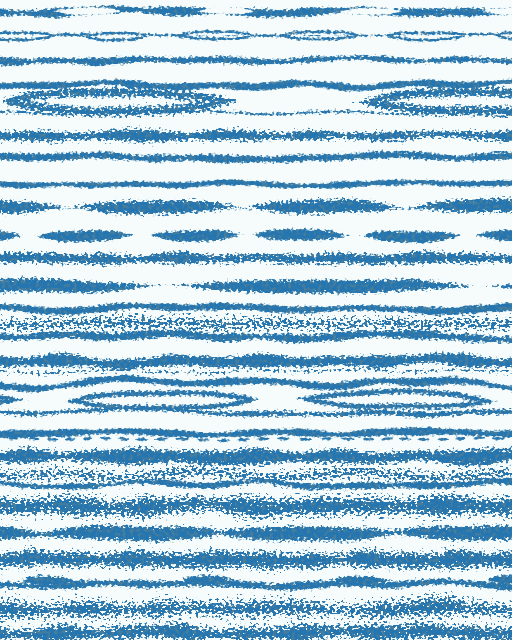
Give the GLSL for this pattern, as a WebGL 1 fragment shader.

```glsl
precision highp float;
// Stacked horizontal rows of grainy blue ink: wavy lines, spindles, hollow lenses and stipple.
uniform vec2 u_resolution;

vec2 pos;      // hundredths of the canvas height, y pointing down
float grain;   // fine stipple, about -1 to 1
float shape;   // distance to the nearest ink, negative inside

vec2 gradient(vec2 cell) {
  float h = fract(sin(dot(cell, vec2(127.1, 311.7))) * 43758.55);
  return vec2(cos(h * 6.2832), sin(h * 6.2832));
}

float noise(vec2 q) {
  vec2 i = floor(q), f = fract(q);
  vec2 s = f * f * f * (f * (f * 6.0 - 15.0) + 10.0);
  float a = dot(gradient(i), f);
  float b = dot(gradient(i + vec2(1.0, 0.0)), f - vec2(1.0, 0.0));
  float c = dot(gradient(i + vec2(0.0, 1.0)), f - vec2(0.0, 1.0));
  float d = dot(gradient(i + 1.0), f - 1.0);
  return 1.5 * mix(mix(a, b, s.x), mix(c, d, s.x), s.y);
}

void ink(float d) {
  shape = min(shape, d);
}

// Continuous line with a slow bend and uneven thickness
float band(float y, float halfWidth, float wave, float rough) {
  float bend = wave * noise(vec2(pos.x * 0.08, y * 7.13));
  float swell = 1.0 + 0.55 * noise(vec2(pos.x * 0.16, y * 3.37));
  return abs(pos.y - y - bend) - halfWidth * swell + rough * grain;
}

// Row of tapered spindles; fill is the inked part of each period
float spindles(float y, float halfHeight, float period, float center, float fill) {
  float drift = 1.6 * noise(vec2(pos.x * 0.06, y * 5.21));
  float u = 2.0 * fract((pos.x + drift - center) / period + 0.5) - 1.0;
  u = abs(u) / fill;
  float bend = 0.3 * noise(vec2(pos.x * 0.1, y * 2.71));
  return abs(pos.y - y - bend) - halfHeight * (1.0 - u * u * u);
}

// Outline of spindles, inked inward
float lenses(float d, float thickness, float rough) {
  return abs(d + thickness) - thickness + rough * grain;
}

void main() {
  pos = vec2(gl_FragCoord.x, u_resolution.y - gl_FragCoord.y) * 100.0 / u_resolution.y;
  grain = noise(pos * vec2(1.9, 2.6)) + 0.5 * noise(pos * vec2(3.7, 4.3) + 31.4);
  shape = 10.0;

  // Upper lines, slotted and split into slender lenses
  ink(max(band(1.8, 0.55, 0.5, 0.35),
          0.12 - spindles(1.8, 0.45, 22.2, 36.4, 0.4) + 0.2 * grain));
  ink(lenses(spindles(5.6, 0.75, 16.0, 18.2, 0.75), 0.2, 0.25));
  ink(band(5.5, 0.15, 0.3, 0.3) + 0.25 * step(spindles(5.6, 0.7, 16.0, 18.2, 0.75), 0.0));
  ink(band(9.35, 0.5, 0.6, 0.35));
  ink(band(13.3, 0.5, 0.9, 0.25));

  // Large stippled lenses
  float large = spindles(15.9, 2.1, 56.0, 18.0, 0.65);
  ink(lenses(large, 0.55, 0.75));
  ink(lenses(large + 1.0, 0.15, 0.5));
  ink(band(17.7, 0.12, 0.6, 0.4));

  // Lines and broken dashes
  ink(band(21.2, 0.65, 0.4, 0.7));
  ink(band(24.6, 0.5, 0.6, 0.35));
  ink(band(28.8, 0.4, 0.6, 0.25));
  ink(spindles(32.3, 1.0, 26.5, 24.3, 0.9) + 0.6 * grain);
  ink(band(32.7, -0.02, 0.2, 0.3));
  ink(spindles(36.8, 0.85, 16.9, 13.8, 0.85) + 0.35 * grain);
  ink(band(40.4, 0.65, 0.6, 0.7));
  ink(spindles(44.7, 1.0, 48.6, 50.5, 0.92) + 0.5 * grain);

  // Lines with stipple between them
  ink(band(48.3, 0.5, 0.7, 0.3));
  ink(band(50.6, 0.35, 0.5, 1.9));
  ink(band(52.5, 0.55, 0.8, 0.45));
  ink(band(56.4, 0.8, 0.8, 0.55));
  ink(band(57.9, -0.1, 0.6, 0.9));

  // Open lenses held between two wavy lines
  ink(band(60.0, 0.5, 1.3, 0.3));
  ink(lenses(spindles(62.5, 1.55, 37.9, 24.6, 0.82), 0.38, 0.35));
  ink(band(64.3, 0.32, 0.8, 0.45));

  // Line over a row of ticks
  ink(band(67.7, 0.48, 0.5, 0.25));
  ink(spindles(68.6, 0.22, 3.1, 1.0, 0.6) + 0.2 * grain);

  // Lower rows, coarser and more heavily stippled
  ink(band(71.4, 0.9, 0.8, 0.75));
  ink(band(74.2, 0.3, 0.8, 1.7));
  ink(band(75.5, 0.42, 1.0, 0.35));
  ink(band(79.1, 1.15, 0.5, 1.5));
  ink(spindles(83.3, 1.1, 27.5, 21.0, 1.08) + 0.6 * grain);
  ink(band(87.5, 1.1, 0.5, 1.1));
  ink(band(91.3, 0.48, 0.7, 0.4));
  ink(spindles(90.7, 0.75, 23.8, 8.5, 0.35) + 0.4 * grain);
  ink(band(95.1, 0.95, 0.6, 1.7));
  ink(band(99.1, 0.95, 0.8, 1.2));

  // Soft-edged ink on pale paper
  float edge = 100.0 / u_resolution.y;
  float cover = 1.0 - smoothstep(-edge, edge, shape);
  vec3 blue = mix(vec3(0.14, 0.46, 0.69), vec3(0.28, 0.49, 0.61),
                  smoothstep(-0.1, 0.6, noise(pos * 1.7 + 8.6)));
  gl_FragColor = vec4(mix(vec3(0.96, 0.99, 0.985), blue, cover), 1.0);
}
```
